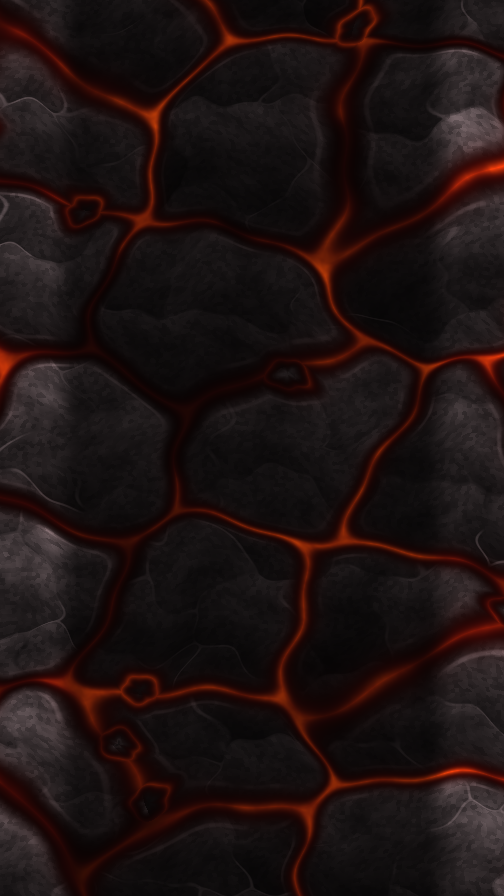
Reproduce this texture procedurally as a Shadertoy shader.

```glsl
const vec3 STONE = vec3(0.225, 0.195, 0.20);
const vec3 EMBER = vec3(0.50, 0.045, 0.025);
const vec3 MOLTEN = vec3(0.86, 0.36, 0.02);

vec2 hash2(vec2 p) {
    return fract(sin(vec2(dot(p, vec2(127.1, 311.7)), dot(p, vec2(269.5, 183.3)))) * 43758.5);
}

// Layered sines, roughly 0..1
float waves(vec2 p) {
    float sum = 0.0, gain = 0.5;
    for (int i = 0; i < 4; i++) {
        sum += gain * sin(p.x + 1.7 * sin(p.y * 0.8)) * cos(p.y + 1.3 * sin(p.x * 0.7));
        p = mat2(1.5, 1.2, -1.2, 1.5) * p + 2.3;
        gain *= 0.55;
    }
    return clamp(0.5 + 0.6 * sum, 0.0, 1.0);
}

// Soft cellular noise: seam distance, offset to the centre, cell id
vec4 cells(vec2 p, float sharpness) {
    vec2 base = floor(p), nearest = vec2(0.0);
    float best = 9.0, sum = 0.0, id = 0.0;
    for (int y = -1; y <= 1; y++)
    for (int x = -1; x <= 1; x++) {
        vec2 cell = base + vec2(x, y);
        vec2 rnd = hash2(cell);
        vec2 offset = cell + 0.5 + 0.74 * (rnd - 0.5) - p;
        float sq = dot(offset, offset);
        sum += exp(-0.5 * sharpness * sq);
        if (sq < best) { best = sq; nearest = offset; id = fract(rnd.x * 7.0 + rnd.y); }
    }
    float others = max(sum * exp(0.5 * sharpness * best) - 1.0, 1e-5);
    return vec4(-log(others) / sharpness, nearest, id);
}

// Cuts small angular stones into the seams
float addPebbles(vec2 p, float seam, float scale) {
    vec2 base = floor(p * scale);
    for (int y = -1; y <= 1; y++)
    for (int x = -1; x <= 1; x++) {
        vec2 cell = base + vec2(x, y);
        vec2 rnd = hash2(cell + 41.0);
        vec2 centre = (cell + 0.2 + 0.6 * rnd) / scale;
        if (rnd.x + rnd.y > 0.95 || cells(centre, 26.0).x > 0.035) continue;
        vec2 q = p - centre;
        float angle = atan(q.y, q.x);
        float radius = 0.08 + 0.07 * rnd.y;
        radius *= 1.0 + 0.13 * sin(angle * 2.0 + rnd.x * 20.0) + 0.07 * sin(angle * 5.0 + rnd.y * 30.0);
        float outside = length(q) - radius;
        seam = outside > 0.0 ? min(seam, outside) : -outside;
    }
    return seam;
}

// Faceted, top-lit stone with pale cracks
vec3 stoneColour(vec2 p, vec4 rock, float seam) {
    vec2 q = p * 1.9 + rock.w * 17.0;
    q += 0.10 * sin(q.yx * 5.0) + 0.04 * sin(q.yx * 13.0 + 1.0);
    vec4 facet = cells(q, 90.0);
    float topLight = smoothstep(0.5, -0.45, rock.z + 0.4 * rock.y);
    float tone = mix(0.42, 0.95, topLight) * mix(0.75, 1.2, rock.w);
    float inside = smoothstep(0.0, 0.03, facet.x);
    tone *= 1.0 + inside * (0.5 * (facet.w - 0.5) - 0.5 * facet.z);
    tone *= 0.65 + 0.7 * waves(p * 9.0 + rock.w * 9.0);
    tone *= 0.82 + 0.36 * cells(p * 38.0, 20.0).w;
    float crackMask = smoothstep(0.42, 0.8, waves(p * 4.0 + 5.0));
    float crack = (1.0 - smoothstep(0.004, 0.022, abs(facet.x))) * crackMask;
    float rimMask = smoothstep(0.35, 0.75, waves(p * 5.0 + 1.0)) * (0.3 + 0.7 * topLight);
    float rim = (1.0 - smoothstep(0.003, 0.014, abs(seam - 0.085))) * rimMask;
    tone += 0.65 * crack + 0.7 * rim;
    return STONE * tone * smoothstep(0.025, 0.10, seam);
}

// Red halo around a narrow orange core
vec3 lavaColour(vec2 p, float seam) {
    float heat = smoothstep(0.25, 0.75, waves(p * 1.9 + 3.0));
    float depth = max(seam, 0.0);
    float halo = exp(-depth / 0.036) * mix(0.35, 1.0, heat);
    float core = 1.0 - smoothstep(-0.02, mix(0.014, 0.05, heat), seam);
    core *= mix(0.25, 1.0, heat) * (0.65 + 0.5 * waves(p * 12.0));
    return EMBER * halo + MOLTEN * core * core;
}

// Dark veil over the middle, soft at both sides
float veil(float x, float margin, float softness) {
    float edge = min(x, 1.0 - x);
    return mix(1.0, 0.36, smoothstep(margin - softness, margin + softness, edge));
}

void mainImage(out vec4 fragColor, in vec2 fragCoord) {
    vec2 uv = fragCoord / iResolution.x;
    vec2 p = uv / vec2(0.38, 0.31) + vec2(3.3, 7.6);
    p += 0.05 * sin(p.yx * 5.0 + 1.0) + 0.018 * sin(p.yx * 14.0);

    vec4 rock = cells(p, 26.0);
    float seam = addPebbles(p, rock.x, 2.6);
    vec3 colour = stoneColour(p, rock, seam);
    float shade = veil(uv.x, 0.125, 0.035);
    colour = colour * shade + lavaColour(p, seam) * mix(shade, 1.0, 0.16);
    colour += vec3(0.012, 0.009, 0.010);
    fragColor = vec4(colour, 1.0);
}
```
